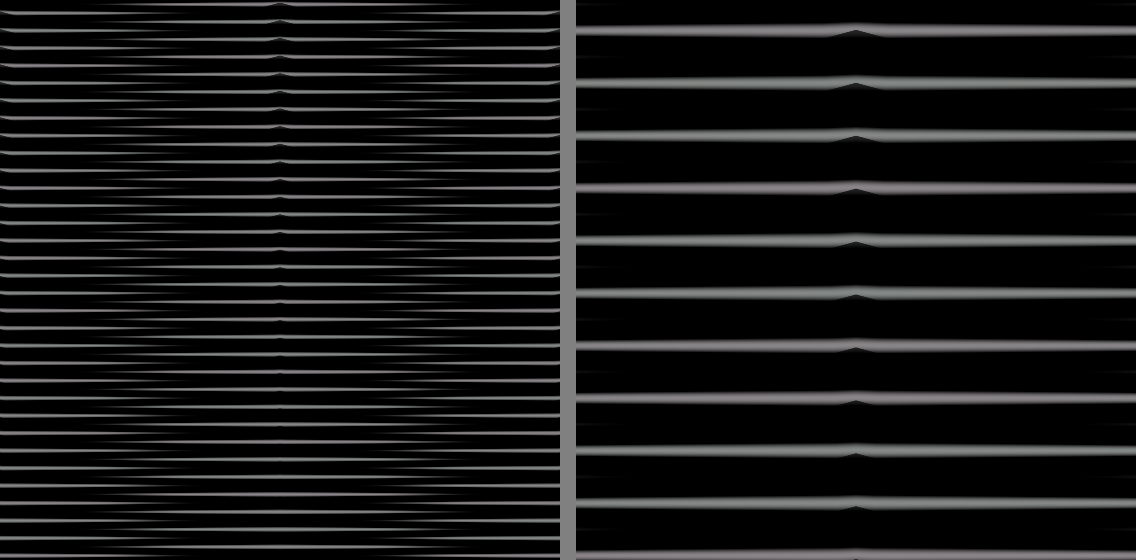
Left, the full canvas; right, a detail of the centre.
A WebGL 1 fragment shader for this pattern:

```glsl
precision highp float;
// Thin grey needles on black: each row holds one centred on the canvas and,
// half a row lower, one centred on the side edges. Every needle is a tapered
// soft bar with a dark notch under its middle that shrinks down the canvas.

uniform vec2 u_resolution;

#define ROWS 32.0          // needle pairs down the canvas
#define HALF_LENGTH 0.375  // centre to tip
#define HALF_WIDTH 0.0048  // half thickness at the centre
#define TAPER 0.6          // how the thickness falls toward the tips
#define BRIGHTNESS 0.53
#define NOTCH_REACH 0.030  // half width of the largest notch
#define NOTCH_RISE 1.5     // its height, in half thicknesses
#define NOTCH_SHADE 0.28   // light left inside the notch
#define TINT_CYCLES 9.0    // mauve to green cycles down the canvas
#define MAUVE vec3(1.02, 0.98, 1.01)
#define GREEN vec3(0.97, 1.01, 0.99)

const float TAU = 6.2831853;

// One needle per row; column is its centre across, phase its place in the row.
vec3 needle(vec2 uv, float column, float phase, float pixel) {
  float down = 1.0 - uv.y;
  float line = (floor(down * ROWS) + phase) / ROWS;
  float across = abs(fract(uv.x - column + 0.5) - 0.5);
  float above = line - down;

  // Notch outline: a low tent rising from the lower edge
  float size = 1.0 - line;
  float tent = max(0.0, 1.0 - across / (NOTCH_REACH * size + 1e-4));
  above -= 0.2 * HALF_WIDTH * size * tent;

  // Tapered bar, never thinner than a pixel but dimmed to compensate
  float body = max(0.0, 1.0 - across / HALF_LENGTH);
  float thin = HALF_WIDTH * pow(body, TAPER);
  float width = max(thin, pixel);
  float offset = above / width;
  float light = max(0.0, 1.0 - offset * offset) * thin / width;
  light *= smoothstep(0.0, 0.55, body);

  // Shade below the notch outline
  float roof = HALF_WIDTH * (NOTCH_RISE * size * tent - 1.0);
  float inside = smoothstep(-0.5 * pixel, 0.5 * pixel, roof - above);
  light *= mix(1.0, NOTCH_SHADE, inside * smoothstep(0.0, 0.15, tent));

  vec3 tint = mix(GREEN, MAUVE, 0.5 + 0.5 * cos(TAU * TINT_CYCLES * line));
  return BRIGHTNESS * light * tint;
}

void main() {
  vec2 uv = gl_FragCoord.xy / u_resolution;
  float pixel = 1.0 / u_resolution.y;
  vec3 color = needle(uv, 0.5, 0.25, pixel) + needle(uv, 0.0, 0.75, pixel);
  gl_FragColor = vec4(color, 1.0);
}
```
